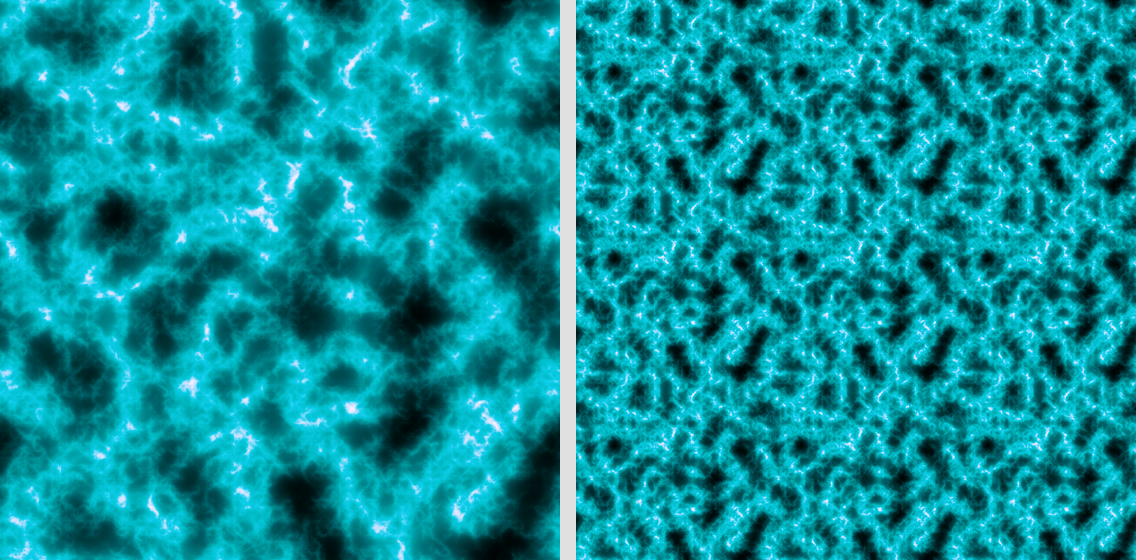
Left, the tile; right, the same tile 3 across and 3 down.
Write a Shadertoy shader that draws this texture.

```glsl
// Glowing cyan filaments over black hollows: a tiling ridged multifractal.
// Each octave folds gradient noise into sharp ridges, and is weighted by the
// octave before, so hollows stay smooth while bright veins grow fine detail.

const int   BASE_CELLS  = 5;     // noise cells across the canvas, first octave
const int   OCTAVES     = 7;
const float PERSISTENCE = 0.6;   // strength of each octave against the last
const float RIDGE_WIDTH = 1.5;   // noise scale before folding
const float DETAIL_GAIN = 2.0;   // how readily a ridge passes on detail
const int   AA          = 2;     // samples per pixel side

// Colour ramp and the heights at which its colours lie
const int STOPS = 8;
const vec3 RAMP[STOPS] = vec3[STOPS](
    vec3(0.00, 0.00, 0.00),
    vec3(0.00, 0.19, 0.20),
    vec3(0.00, 0.36, 0.39),
    vec3(0.00, 0.54, 0.56),
    vec3(0.00, 0.73, 0.77),
    vec3(0.05, 0.81, 0.92),
    vec3(0.73, 0.87, 1.00),
    vec3(0.97, 0.93, 1.00));
const float HEIGHT[STOPS] = float[STOPS](
    0.08, 0.42, 0.83, 1.20, 1.57, 1.88, 2.06, 2.25);

// Integer hash giving two values from 0 to 1
vec2 hash2(ivec2 cell, int seed) {
    uvec3 v = uvec3(uint(cell.x), uint(cell.y), uint(seed)) * 1664525u + 1013904223u;
    v.x += v.y * v.z; v.y += v.z * v.x; v.z += v.x * v.y;
    v ^= v >> 16u;
    v.x += v.y * v.z; v.y += v.z * v.x;
    return vec2(v.xy >> 8u) / 16777216.0;
}

// Slope of a wrapped lattice corner, projected on the offset from it
float corner(ivec2 cell, vec2 offset, int period, int seed) {
    vec2 slope = hash2(cell % period, seed) * 2.0 - 1.0 + 1e-4;
    return dot(normalize(slope), offset);
}

// Gradient noise that repeats after a whole number of cells
float tilingNoise(vec2 p, int period, int seed) {
    ivec2 cell = ivec2(floor(p));
    vec2 f = fract(p);
    vec2 s = f * f * f * (f * (f * 6.0 - 15.0) + 10.0);
    ivec2 e = ivec2(1, 0);
    float low  = mix(corner(cell, f, period, seed),
                     corner(cell + e.xy, f - vec2(1, 0), period, seed), s.x);
    float high = mix(corner(cell + e.yx, f - vec2(0, 1), period, seed),
                     corner(cell + e.xx, f - vec2(1, 1), period, seed), s.x);
    return mix(low, high, s.y);
}

// Sum of ridges, each masked by the ridge one octave coarser
float filaments(vec2 uv) {
    float height = 0.0, strength = 1.0, weight = 1.0;
    int period = BASE_CELLS;
    for (int i = 0; i < OCTAVES; i++) {
        // Shifted lattices keep the octaves from lining up
        vec2 shift = hash2(ivec2(i, 17), 91) * float(period);
        float n = tilingNoise(uv * float(period) + shift, period, i + 3);
        float ridge = 1.0 - min(abs(n) * RIDGE_WIDTH, 1.0);
        float signal = ridge * ridge * weight;
        height += signal * strength;
        weight = clamp(signal * DETAIL_GAIN, 0.0, 1.0);
        strength *= PERSISTENCE;
        period *= 2;
    }
    return height;
}

vec3 glow(float height) {
    vec3 color = RAMP[0];
    for (int i = 1; i < STOPS; i++) {
        float t = (height - HEIGHT[i - 1]) / (HEIGHT[i] - HEIGHT[i - 1]);
        color = mix(color, RAMP[i], clamp(t, 0.0, 1.0));
    }
    return color;
}

void mainImage(out vec4 fragColor, in vec2 fragCoord) {
    vec3 sum = vec3(0.0);
    for (int y = 0; y < AA; y++)
    for (int x = 0; x < AA; x++) {
        vec2 jitter = (vec2(x, y) + 0.5) / float(AA) - 0.5;
        sum += glow(filaments((fragCoord + jitter) / iResolution.xy));
    }
    fragColor = vec4(sum / float(AA * AA), 1.0);
}
```
